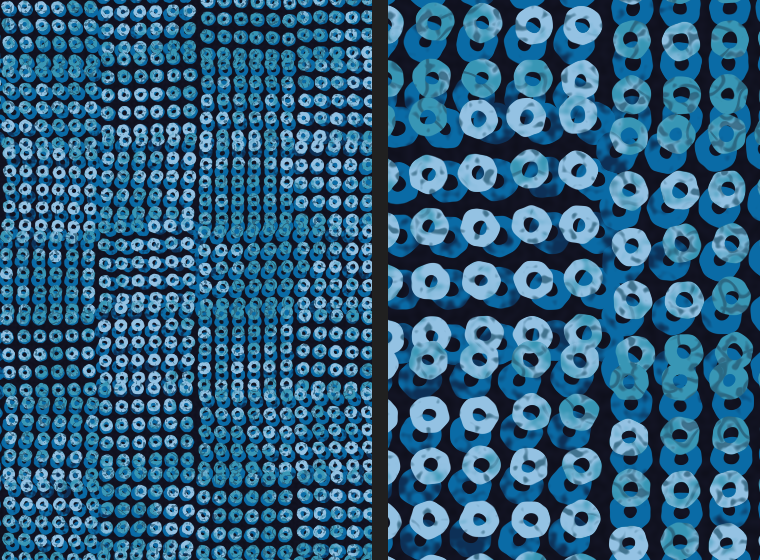
Left, the full canvas; right, a detail of the centre.
Write a Shadertoy shader that draws this pattern.

```glsl
#define PITCH vec2(0.0440, 0.0485)   // ring spacing inside a stamp
#define LAST_RING vec2(5.0, 4.0)     // last column and row of a stamp
#define STAMP vec2(0.2640, 0.2227)   // spacing of stamps
#define START vec2(0.0230, -0.0470)  // first stamp, from the top left
#define WAX_RADIUS 0.0171
#define DYE_RADIUS 0.0186
#define HOLE_RADIUS 0.0063
#define DYE_SHIFT vec2(0.003, 0.012)
#define DYE_SPREAD vec2(0.026, 0.020)
#define WOBBLE 0.0022
#define WEAR 0.75

const vec3 NIGHT = vec3(0.065, 0.070, 0.125);
const vec3 DEEP  = vec3(0.05, 0.19, 0.34);
const vec3 BLUE  = vec3(0.04, 0.42, 0.65);
const vec3 SLATE = vec3(0.15, 0.35, 0.45);
const vec3 TEAL  = vec3(0.22, 0.59, 0.71);
const vec3 PALE  = vec3(0.58, 0.76, 0.89);

vec2 hash2(vec2 p) {
    vec3 q = fract(p.xyx * vec3(0.1031, 0.1030, 0.0973));
    q += dot(q, q.yzx + 33.33);
    return fract((q.xx + q.yz) * q.zy);
}

float cornerSlope(vec2 cell, vec2 offset) {
    float angle = 6.2832 * hash2(cell + 71.0).x;
    return dot(vec2(cos(angle), sin(angle)), offset);
}

float gradientNoise(vec2 p) {
    vec2 i = floor(p), f = fract(p);
    vec2 u = f * f * f * (f * (f * 6.0 - 15.0) + 10.0);
    vec2 e = vec2(1.0, 0.0);
    return mix(mix(cornerSlope(i, f), cornerSlope(i + e, f - e), u.x),
               mix(cornerSlope(i + e.yx, f - e.yx), cornerSlope(i + 1.0, f - 1.0), u.x), u.y);
}

// One printed layer of stamps: x = coverage, y = tone of the ring
vec2 stampLayer(vec2 p, float radius, vec2 shift, vec2 spread, float seed) {
    float soft = 0.7 / iResolution.x;
    float ragged = WOBBLE * gradientNoise(p * 85.0 + seed);
    vec2 home = floor((p - START) / STAMP);
    vec2 ink = vec2(0.0);

    for (int j = -1; j <= 1; j++)
    for (int i = -1; i <= 1; i++) {
        vec2 block = home + vec2(i, j);
        vec2 loose = hash2(block + 19.0) - 0.5;
        vec2 slip = hash2(block + 40.0 + seed) - 0.5;
        float columnDrop = 0.05 * (hash2(vec2(block.x, 8.0)).y - 0.5);

        // Each stamp lands slightly off and slightly tilted
        vec2 q = p - START - block * STAMP - loose * vec2(0.012, 0.010);
        q -= shift + slip * spread + vec2(0.0, columnDrop);
        q += 0.05 * loose.x * vec2(q.y, -q.x);

        vec2 ring = clamp(round(q / PITCH), vec2(0.0), LAST_RING);
        vec2 chance = hash2(ring + block * 13.0 + seed + 90.0);
        q -= ring * PITCH + (chance - 0.5) * 0.0030;

        float d = length(q) + ragged;
        float hole = HOLE_RADIUS * (0.85 + 0.3 * chance.x);
        float cover = smoothstep(radius + soft, radius - soft, d)
                    * smoothstep(hole - soft, hole + soft, d);
        float seam = step(ring.y, 0.5) + step(LAST_RING.y - 0.5, ring.y);
        ink.y = mix(ink.y, chance.y - 0.3 * seam, cover);
        ink.x = max(ink.x, cover);
    }
    return ink;
}

void mainImage(out vec4 fragColor, in vec2 fragCoord) {
    vec2 p = vec2(fragCoord.x, iResolution.y - fragCoord.y) / iResolution.x;

    // Slack in the cloth, broad dye patches and fine grain
    vec2 cloth = p + 0.010 * vec2(gradientNoise(p * 2.3 + 5.0), gradientNoise(p * 2.0 + 31.0));
    float patches = gradientNoise(p * 3.7 + 12.0);
    float grain = gradientNoise(p * 115.0);
    float mottle = gradientNoise(p * 48.0 + 7.0);

    vec2 dye = stampLayer(cloth, DYE_RADIUS, DYE_SHIFT, DYE_SPREAD, 3.0);
    vec2 wax = stampLayer(cloth, WAX_RADIUS, vec2(0.0), vec2(0.0), 57.0);

    vec3 color = NIGHT * (1.0 + 0.25 * grain);

    // Blue underprint, deeper where the dye pooled
    float pooled = smoothstep(0.15, 0.65, 0.7 * patches + 0.6 * mottle + 0.5 * grain + 0.4 * (0.6 - dye.y));
    color = mix(color, mix(BLUE, DEEP, pooled), dye.x);

    // Pale overprint, stained teal in patches
    float tone = 0.54 + 0.7 * patches + 0.45 * (wax.y - 0.4) + 0.5 * mottle + 0.25 * grain;
    vec3 print = mix(TEAL, PALE, smoothstep(0.32, 0.72, tone));

    // Crackle and rubbed spots
    float crack = 1.0 - smoothstep(0.02, 0.09, abs(gradientNoise(p * 38.0 + 63.0)));
    float rubbed = smoothstep(0.12, 0.45, grain + 0.5 * mottle - 0.2 * patches);
    float worn = max(rubbed, crack * smoothstep(0.75, 0.25, tone));
    print = mix(print, SLATE, WEAR * worn);
    color = mix(color, print, wax.x);

    fragColor = vec4(color, 1.0);
}
```
